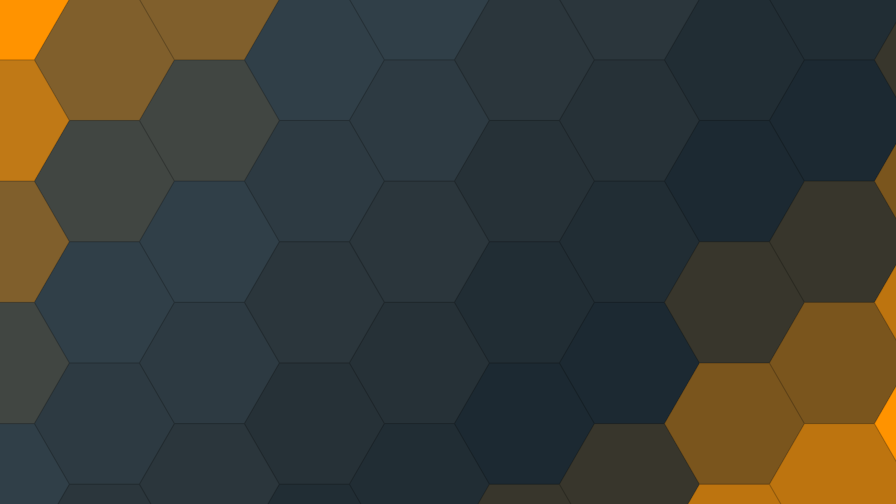
Write a Shadertoy shader that draws this background.

```glsl
// Flat-topped hexagon tiles stepping diagonally from amber through slate to amber.
#define HEX_HEIGHT 0.24056
#define LATTICE_ORIGIN vec2(-0.0012, 1.0015)
#define SEAM_HALF_WIDTH 0.0011
#define SEAM_STRENGTH 0.24
#define AMBER vec3(1.0, 0.575, 0.0)
#define SLATE vec3(0.190, 0.248, 0.282)
#define CHARCOAL vec3(0.161, 0.201, 0.222)
#define NAVY vec3(0.110, 0.162, 0.195)
#define LAST_STEP 13.0
#define SAMPLES 3

const float SQRT3 = 1.7320508;

// Centre of the hexagon containing p; hexagons are one unit high.
vec2 hexCenter(vec2 p) {
    vec2 period = vec2(SQRT3, 1.0);
    vec2 a = floor(p / period + 0.5) * period;
    vec2 b = (floor(p / period) + 0.5) * period;
    vec2 toA = p - a, toB = p - b;
    return dot(toA, toA) < dot(toB, toB) ? a : b;
}

// Distance from a point, relative to its centre, to the hexagon border.
float borderDistance(vec2 q) {
    q = abs(q);
    return 0.5 - max(q.y, dot(q, vec2(0.5 * SQRT3, 0.5)));
}

// Colour ramp over the diagonal steps: dark middle, amber at both ends.
vec3 rampColor(float level) {
    vec3 color = mix(SLATE, CHARCOAL, clamp((level - 4.0) / 2.5, 0.0, 1.0));
    color = mix(color, NAVY, clamp((level - 6.5) / 2.5, 0.0, 1.0));
    float startGlow = clamp(1.0 - level / 3.26, 0.0, 1.0);
    float endGlow = clamp(1.0 - (LAST_STEP - level) / 3.42, 0.0, 1.0);
    return mix(color, AMBER, max(startGlow, endGlow));
}

vec3 tileColor(vec2 uv) {
    // Lattice space runs right and down from the upper left corner.
    vec2 p = (uv - LATTICE_ORIGIN) * vec2(1.0, -1.0) / HEX_HEIGHT;
    vec2 center = hexCenter(p);
    float column = floor(center.x / (0.5 * SQRT3) + 0.5);
    float row = ceil(center.y - 0.25);
    float border = borderDistance(p - center) * HEX_HEIGHT;
    float seam = 1.0 - smoothstep(0.5, 1.5, border / SEAM_HALF_WIDTH);
    return rampColor(column + row) * (1.0 - SEAM_STRENGTH * seam);
}

void mainImage(out vec4 fragColor, in vec2 fragCoord) {
    // Average a small grid of samples to smooth the tile edges.
    vec3 sum = vec3(0.0);
    for (int y = 0; y < SAMPLES; y++) {
        for (int x = 0; x < SAMPLES; x++) {
            vec2 offset = (vec2(x, y) + 0.5) / float(SAMPLES) - 0.5;
            sum += tileColor((fragCoord + offset) / iResolution.y);
        }
    }
    fragColor = vec4(sum / float(SAMPLES * SAMPLES), 1.0);
}
```
